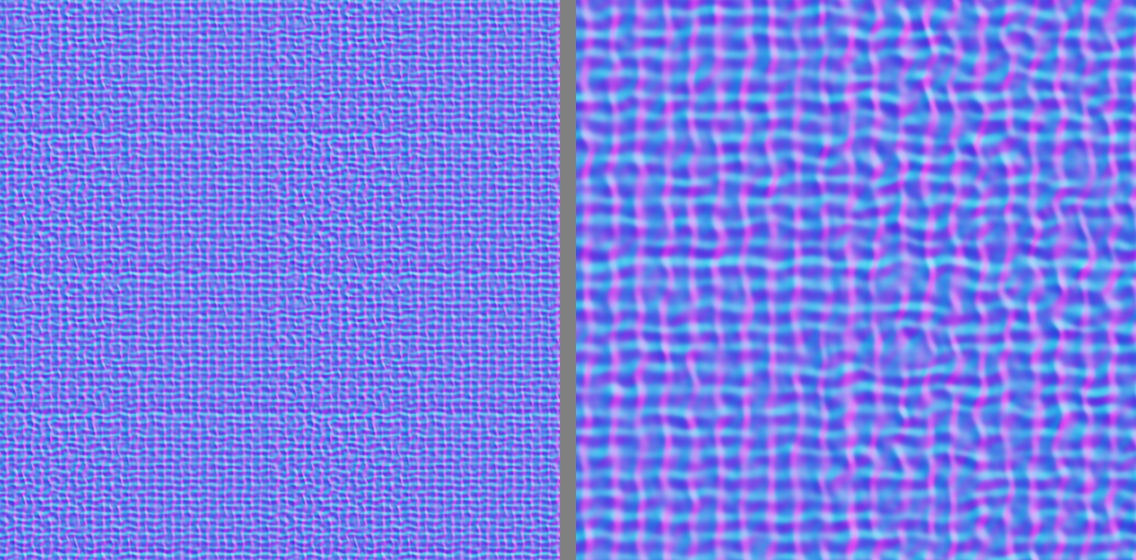
Left: the whole. Right: its middle third, enlarged.
Write a WebGL 2 fragment shader that draws this texture map.

```glsl
#version 300 es
precision highp float;
// Normal map of a coarse plain-weave cloth with creased panels, tiled two by two.

uniform vec2 u_resolution;
out vec4 outColor;

const float PI = 3.14159265;

vec2 gradientAt(vec2 cell, vec2 period) {
  cell = mod(cell, period);
  float angle = 2.0 * PI * fract(sin(dot(cell, vec2(127.1, 311.7))) * 4375.85);
  return vec2(cos(angle), sin(angle));
}

// Gradient noise that wraps after a whole number of cells
float noise(vec2 p, vec2 period) {
  vec2 i = floor(p), f = p - i;
  vec2 w = f * f * f * (f * (f * 6.0 - 15.0) + 10.0);
  vec2 right = vec2(1.0, 0.0), up = vec2(0.0, 1.0);
  float a = dot(gradientAt(i, period), f);
  float b = dot(gradientAt(i + right, period), f - right);
  float c = dot(gradientAt(i + up, period), f - up);
  float d = dot(gradientAt(i + 1.0, period), f - 1.0);
  return mix(mix(a, b, w.x), mix(c, d, w.x), w.y);
}

// Cloth height, in thread widths; p spans 0..1 over one repeat
float clothHeight(vec2 p) {
  // Every other panel is slightly looser
  float loose = smoothstep(-0.3, 0.3, sin(2.0 * PI * (p.x + 0.02)));
  float uneven = mix(0.8, 1.1, loose);

  // Threads wander slightly from a regular grid
  vec2 wander = vec2(noise(p * vec2(20.0, 28.0), vec2(20.0, 28.0)),
                     noise(p * vec2(22.0, 18.0) + 7.3, vec2(22.0, 18.0)));
  vec2 q = p * vec2(32.0, 40.0) + 0.4 * uneven * wander;

  // Crossing threads, with the right flank steeper
  vec2 bow = sin(PI * q);
  vec2 ridge = sin(PI * (q - vec2(0.15, 0.04) * bow * bow));
  ridge *= ridge;
  vec2 parity = 1.0 - 2.0 * mod(floor(q), 2.0);
  float warp = ridge.x * (1.0 + 0.22 * parity.x * bow.y);
  float weft = ridge.y * (1.0 - 0.22 * parity.y * bow.x);
  float weave = 0.165 * warp + 0.125 * weft;

  // Swelling of threads, slanted fibres and fine grain
  float swell = noise(p * vec2(30.0, 36.0) + 3.7, vec2(30.0, 36.0));
  float fibre = noise(vec2(36.0 * p.x, 40.0 * (p.y - p.x)), vec2(36.0, 40.0));
  float grain = noise(p * vec2(46.0, 54.0) + 5.2, vec2(46.0, 54.0));
  float height = weave * (1.0 + 0.6 * uneven * swell)
               + uneven * (0.13 * fibre + 0.14 * grain);

  // Panel creases: raised upright, sunken across
  vec2 crease = (fract(2.0 * p + vec2(0.55, 0.445)) - 0.5) * 0.5;
  crease += 0.018 * wander;
  vec2 fold = exp(-crease * crease / 0.0002);
  return height + 0.13 * fold.x - 0.15 * fold.y;
}

void main() {
  vec2 p = 2.0 * gl_FragCoord.xy / u_resolution;

  // Central differences give the slope
  vec2 e = vec2(0.003, 0.0);
  vec2 slope = vec2(clothHeight(p + e.xy) - clothHeight(p - e.xy),
                    clothHeight(p + e.yx) - clothHeight(p - e.yx));
  slope /= 2.0 * e.x * vec2(32.0, 38.0);

  // Pack the tilt as colour, with blue lifted on the upper right flanks
  vec3 normal = normalize(vec3(-slope - vec2(0.06, 0.02), 1.0));
  float blue = 0.93 + 0.055 * (normal.x + normal.y);
  outColor = vec4(0.5 + 0.5 * normal.xy, blue, 1.0);
}
```
